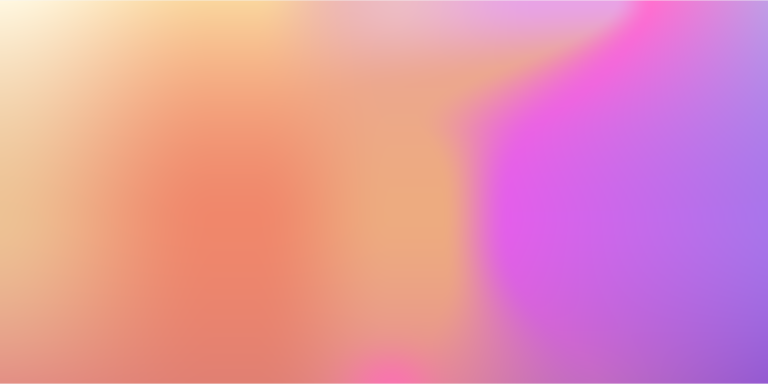
This background is drawn by a Shadertoy shader. Its source:

```glsl
// A soft mesh gradient: cream, coral and tan on the left, magenta to violet on the right.
// Vertical colour ramps are blended across the canvas, with a curved edge
// opening the violet side and small glows laid along the top and bottom.

// Vertical ramp through three colours, the middle one lying at y = 0.43.
vec3 ramp(vec3 low, vec3 middle, vec3 high, float y) {
    float down = pow(clamp((0.43 - y) / 0.43, 0.0, 1.0), 1.5);
    float up = pow(clamp((y - 0.43) / 0.57, 0.0, 1.0), 1.6);
    return mix(mix(middle, low, down), high, up);
}

// Warm side: cream at the left, coral in the body, tan before the edge.
vec3 warmSide(vec2 p) {
    vec3 cream = ramp(vec3(0.89, 0.56, 0.52), vec3(0.93, 0.76, 0.58), vec3(1.0, 0.97, 0.88), p.y);
    vec3 coral = ramp(vec3(0.88, 0.50, 0.45), vec3(0.94, 0.53, 0.42), vec3(0.98, 0.84, 0.62), p.y);
    vec3 tan3 = ramp(vec3(0.90, 0.55, 0.57), vec3(0.93, 0.67, 0.50), vec3(0.92, 0.64, 0.62), p.y);
    vec3 color = mix(cream, coral, smoothstep(-0.01, 0.28, p.x));
    color = mix(color, tan3, smoothstep(0.33, 0.51, p.x));

    // Lilac haze hanging from the top, with a slanted lower border.
    vec3 lilac = mix(vec3(0.93, 0.74, 0.77), vec3(0.91, 0.64, 0.90), smoothstep(0.5, 0.7, p.x));
    float haze = smoothstep(0.33, 0.53, p.x) * smoothstep(0.76 + 0.25 * (p.x - 0.5), 1.0, p.y);
    color = mix(color, lilac, haze);

    // Pink glow rising from the bottom.
    vec2 offset = (p - vec2(0.51, 0.0)) / vec2(0.055, 0.08);
    return mix(color, vec3(0.98, 0.45, 0.69), 0.9 * exp(-dot(offset, offset)));
}

void mainImage(out vec4 fragColor, in vec2 fragCoord) {
    vec2 p = fragCoord / iResolution.xy;

    // Curved border, broad at the shoulder and the foot, narrow at the top.
    float shoulder = (p.y - 0.74) / 0.12;
    float foot = 1.0 - smoothstep(0.0, 0.4, p.y);
    float edge = 0.62 + 0.205 * smoothstep(0.65, 1.0, p.y) + 0.03 * foot;
    float blur = 0.045 + 0.05 * exp(-shoulder * shoulder) + 0.08 * foot * foot
               - 0.02 * smoothstep(0.8, 1.0, p.y);

    // Cool side: magenta along the border, fading to violet at the right.
    vec3 magenta = ramp(vec3(0.76, 0.42, 0.76), vec3(0.89, 0.37, 0.92), vec3(1.0, 0.44, 0.81), p.y);
    vec3 violet = ramp(vec3(0.58, 0.35, 0.82), vec3(0.66, 0.46, 0.92), vec3(0.76, 0.62, 0.90), p.y);
    float crest = edge + blur;
    vec3 cool = mix(magenta, violet, clamp((p.x - crest) / (1.0 - crest), 0.0, 1.0));

    vec3 color = mix(warmSide(p), cool, smoothstep(edge - blur, crest, p.x));

    // Pale hairline along the top and bottom.
    float rim = 1.0 - smoothstep(0.0, 0.004, min(p.y, 1.0 - p.y));
    fragColor = vec4(mix(color, vec3(0.96), 0.5 * rim), 1.0);
}
```
